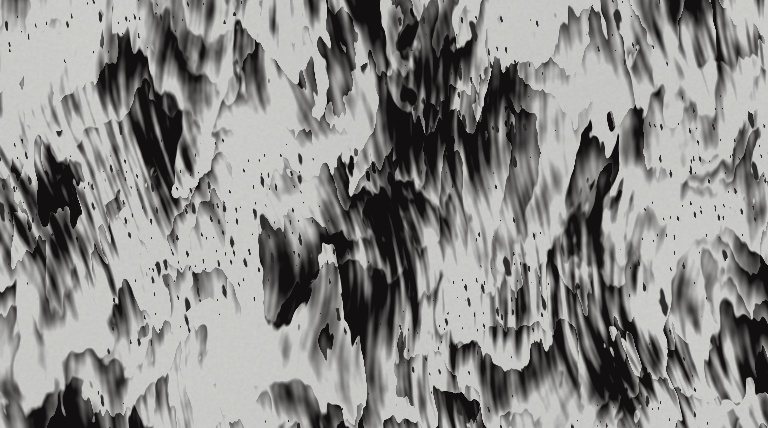
Write a WebGL 2 fragment shader that draws this background.

```glsl
#version 300 es
precision highp float;
// Monochrome ink wash on paper: ragged crests that are dark along the top
// and fade downward, combed by dry-brush streaks and dotted with splatter.
// Warped sawtooth ramps give the crests; gradient noise does the rest.

uniform vec2 u_resolution;
out vec4 fragColor;

vec2 hash2(vec2 cell) {
    vec3 h = fract(cell.xyx * vec3(0.1031, 0.1030, 0.0973));
    h += dot(h, h.yzx + 33.33);
    return fract((h.xx + h.yz) * h.zy);
}

float cornerSlope(vec2 cell, vec2 offset) {
    float angle = 6.2832 * hash2(cell).x;
    return dot(vec2(cos(angle), sin(angle)), offset);
}

float gradientNoise(vec2 p) {
    vec2 i = floor(p), f = p - i;
    vec2 u = f * f * f * (f * (f * 6.0 - 15.0) + 10.0);
    vec2 e = vec2(1.0, 0.0);
    float low = mix(cornerSlope(i, f), cornerSlope(i + e, f - e), u.x);
    float high = mix(cornerSlope(i + e.yx, f - e.yx), cornerSlope(i + 1.0, f - 1.0), u.x);
    return mix(low, high, u.y);
}

float fbm(vec2 p) {
    float sum = 0.0, amplitude = 1.0;
    for (int octave = 0; octave < 5; octave++) {
        sum += amplitude * gradientNoise(p);
        p = p * 2.03 + 17.3;
        amplitude *= 0.5;
    }
    return sum;
}

// Long, thin, nearly vertical bristle marks that lean with the wash
float bristles(vec2 p) {
    float x = p.x + 0.14 * p.y + 0.16 * gradientNoise(p * 1.9 + 5.0);
    return gradientNoise(vec2(x * 42.0, p.y * 5.5))
         + 0.6 * gradientNoise(vec2(x * 85.0, p.y * 10.0) + 31.0);
}

// Sawtooth in height: 0 above a crest, 1 just below it, then a slow fade
float crest(vec2 p, float scale, float streak, float wetness) {
    float phase = p.y * scale + 2.0 * fbm(p * scale * vec2(1.35, 0.55) + scale * 7.0);
    float depth = 1.0 - fract(phase + 0.13 * streak);
    return smoothstep(0.0, mix(0.025, 0.22, wetness), depth) * (1.0 - depth);
}

// Upright drops, gathered into loose clusters at three sizes
float splatter(vec2 p) {
    float ink = 0.0;
    p.x += 0.15 * p.y;
    float cluster = smoothstep(-0.25, 0.4, gradientNoise(p * 3.0 + 60.0));
    for (float scale = 18.0; scale < 60.0; scale *= 1.75) {
        vec2 q = p * scale * vec2(1.0, 0.5) + scale;
        vec2 cell = floor(q);
        vec2 shape = hash2(cell + 91.0);
        vec2 offset = fract(q) - mix(vec2(0.3), vec2(0.7), hash2(cell));
        float radius = mix(0.05, 0.2, shape.x * shape.x);
        float reach = length(offset * vec2(1.3, 0.85)) / radius
                    + 0.7 * gradientNoise(q * 5.0);
        float present = step(shape.y, 0.5 * cluster);
        ink = max(ink, present * smoothstep(1.25, 0.7, reach));
    }
    return ink;
}

void main() {
    vec2 p = gl_FragCoord.xy / u_resolution.y;

    // Gentle flow of the wet medium
    vec2 flow = vec2(gradientNoise(p * 3.1 + 11.0), gradientNoise(p * 3.1 + 47.0));
    vec2 q = p + 0.07 * flow;

    float streak = bristles(p);
    float wetness = smoothstep(-0.1, 0.4, gradientNoise(p * 3.4 + 23.0));
    float dryness = smoothstep(-0.2, 0.3, gradientNoise(p * 2.6 + 80.0));

    // Crests, broad pools and streaks add up to the ink load
    float load = 0.95 * (crest(q, 2.3, streak, wetness) - 0.5)
               + 0.5 * (crest(q + 3.7, 4.3, streak, wetness) - 0.5)
               + 1.1 * fbm(q * vec2(2.7, 2.1) + 14.0)
               + mix(0.25, 0.95, dryness) * streak;
    float ink = clamp((load + 0.22) / 0.77, 0.0, 1.0);
    ink = max(ink, 0.85 * splatter(p));

    // Paper tooth and faint uneven toning
    float tooth = gradientNoise(p * 130.0) + 0.5 * gradientNoise(p * 60.0);
    float toning = 1.0 + 0.025 * tooth + 0.03 * gradientNoise(p * 2.0 + 9.0);
    vec3 paper = vec3(0.785, 0.785, 0.775) * toning;
    vec3 black = vec3(0.065, 0.058, 0.058);
    fragColor = vec4(mix(paper, black, ink), 1.0);
}
```
